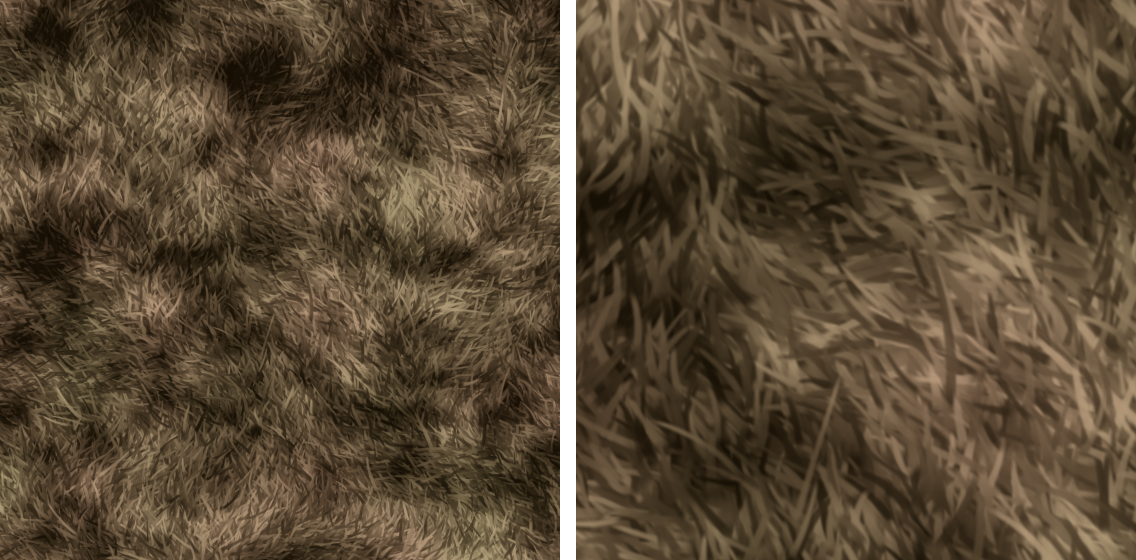
Left: the whole. Right: its middle third, enlarged.
This texture is drawn by a WebGL 1 fragment shader. Its source:

```glsl
precision highp float;
// Dry, tangled grass: layered curved blades over dark soil, lit in soft patches.
uniform vec2 u_resolution;

float hash(vec2 p) {
  vec3 q = fract(vec3(p.xyx) * 0.1031);
  q += dot(q, q.yzx + 33.33);
  return fract((q.x + q.y) * q.z);
}

float noise(vec2 p) {
  vec2 i = floor(p), f = fract(p);
  f = f * f * (3.0 - 2.0 * f);
  return mix(mix(hash(i), hash(i + vec2(1, 0)), f.x),
             mix(hash(i + vec2(0, 1)), hash(i + vec2(1, 1)), f.x), f.y);
}

// Soft elliptical spot: 1 at the centre, fading to 0
float spot(vec2 p, vec2 centre, vec2 radius) {
  vec2 d = (p - centre) / radius;
  return exp(-dot(d, d));
}

float tuftMask(vec2 p) {
  return spot(p, vec2(0.24, 0.75), vec2(0.13, 0.18));
}

// Broad light and shadow, with dark gaps between clumps
float shadeAt(vec2 p) {
  float light = 0.48 + 0.65 * (noise(p * 4.5 + 17.0) - 0.5);
  light += 0.7 * (noise(p * vec2(11.0, 15.0) + 5.0) - 0.5);
  light += 0.45 * (noise(p * vec2(24.0, 31.0) + 63.0) - 0.5);
  light += 0.36 * tuftMask(p);
  light += 0.22 * spot(p, vec2(0.68, 0.67), vec2(0.15, 0.08));
  light += 0.16 * spot(p, vec2(0.85, 0.95), vec2(0.2, 0.12));
  light += 0.14 * spot(p, vec2(0.25, 0.04), vec2(0.3, 0.1));
  light -= 0.5 * spot(p, vec2(0.05, 0.4), vec2(0.13, 0.18));
  light -= 0.5 * spot(p, vec2(0.45, 0.87), vec2(0.07, 0.17));
  light -= 0.4 * spot(p, vec2(0.08, 0.97), vec2(0.25, 0.09));
  light -= 0.32 * spot(p, vec2(0.42, 0.56), vec2(0.18, 0.05));
  return max(light, -0.08);
}

// Local lean of the grass, fanning out inside the tuft
float leanAt(vec2 p) {
  float wild = 0.2 + 2.9 * noise(p * 6.0 + 40.0);
  vec2 fromRoot = p - vec2(0.24, 0.45);
  float fan = atan(max(fromRoot.y, 0.05), fromRoot.x);
  return mix(wild, fan, smoothstep(0.15, 0.6, tuftMask(p)));
}

// Dark soil to pale straw, with warmer midtones
vec3 grassColor(float tone) {
  float t = clamp(tone, -0.1, 1.2);
  vec3 color = mix(vec3(0.13, 0.10, 0.05), vec3(0.59, 0.52, 0.42), t);
  return color - vec3(0.0, 0.04, 0.05) * max(t * (1.0 - t), 0.0);
}

// Paints one jittered blade per grid cell over the colour so far
void paintBlades(vec2 p, float cell, float keep, float layer, float shade, inout vec3 color) {
  vec2 offset = layer * vec2(0.37, 0.61);
  vec2 home = floor(p / cell + offset);
  for (int j = -1; j <= 1; j++) {
    for (int i = -1; i <= 1; i++) {
      vec2 id = home + vec2(i, j);
      vec2 seed = id + layer * vec2(71.0, 37.0) + 100.0;
      vec2 root = (id + vec2(hash(seed), hash(seed + 211.0)) - offset) * cell;
      float angle = leanAt(root) + 1.7 * (hash(seed + 307.0) - 0.5);
      vec2 along = vec2(cos(angle), sin(angle));
      vec2 d = p - root;
      float halfLength = cell * mix(0.45, 0.95, hash(seed + 401.0));
      float s = dot(d, along) / halfLength;
      float bend = 0.4 * (hash(seed + 503.0) - 0.5) * halfLength;
      float across = dot(d, vec2(-along.y, along.x)) + bend * s * s;
      float width = mix(0.0012, 0.0028, hash(seed + 607.0)) * (1.0 - 0.35 * s);
      float mask = 1.0 - smoothstep(-0.0015, 0.0015, abs(across) - width);
      mask *= 1.0 - smoothstep(0.6, 1.0, abs(s));
      mask *= step(hash(seed + 709.0), keep);
      float straw = hash(seed + 811.0);
      float tone = shade + 0.85 * (straw - 0.5) * (0.6 + 0.75 * shade) + 0.08 * s;
      color = mix(color, grassColor(tone), 0.85 * mask);
    }
  }
}

void main() {
  vec2 p = gl_FragCoord.xy / u_resolution;
  float shade = shadeAt(p);

  // Shadowed soil and thatch
  vec3 color = grassColor(shade - 0.3 + 0.3 * noise(p * 120.0));

  // Dense short grass
  for (int k = 0; k < 13; k++) {
    float layer = float(k);
    paintBlades(p, 0.021 + 0.0008 * layer, 0.9, layer, shade, color);
  }

  // Sparse long stalks, thicker in the tuft
  float longShare = 0.25 + 0.5 * smoothstep(0.2, 0.5, tuftMask(p));
  for (int k = 0; k < 2; k++) {
    paintBlades(p, 0.055, longShare, 20.0 + float(k), shade + 0.1, color);
  }

  // Olive and russet drift
  float drift = noise(p * 7.0 + 90.0);
  color *= mix(vec3(1.05, 0.97, 0.97), vec3(0.98, 1.01, 0.92), drift);
  gl_FragColor = vec4(color, 1.0);
}
```
